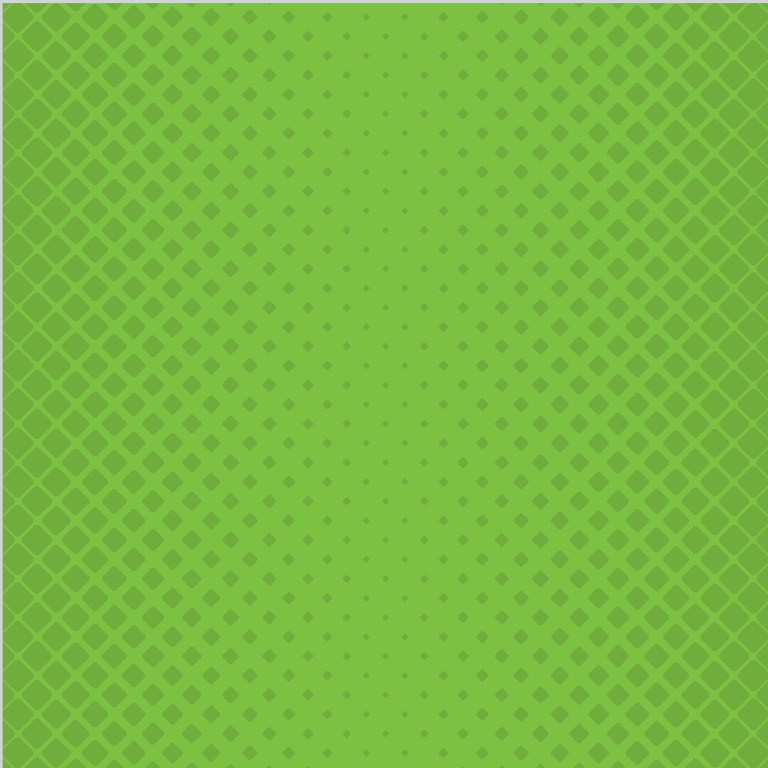
Give the GLSL for this pattern, as a Shadertoy shader.

```glsl
// Green halftone of rounded diamonds that grow from the centre column to the sides.
#define STEP 0.02522                  // distance between neighbouring columns
#define ANCHOR vec2(0.502, 0.9526)    // centre of one diamond in the middle column
#define MIN_HALF 0.092                // smallest half side, in cells
#define BASE_HALF 0.075               // half side extrapolated to the middle
#define GROWTH 0.0200                 // half side gained per column
#define ROUNDING 0.34                 // corner radius relative to half side
#define BORDER vec2(0.0034, 0.0040)   // left and top edge widths
#define LIGHT_GREEN vec3(0.490, 0.755, 0.262)
#define DARK_GREEN vec3(0.438, 0.678, 0.235)
#define EDGE_GREY vec3(0.82, 0.83, 0.83)

float roundedSquare(vec2 p, float halfSide, float radius) {
    vec2 d = abs(p) - halfSide + radius;
    return length(max(d, 0.0)) + min(max(d.x, d.y), 0.0) - radius;
}

// Antialiased coverage of the region where the distance is negative.
float coverage(float dist, float pixel) {
    return clamp(0.5 - dist / pixel, 0.0, 1.0);
}

void mainImage(out vec4 fragColor, in vec2 fragCoord) {
    vec2 uv = fragCoord / iResolution.xy;
    float pixel = 1.0 / min(iResolution.x, iResolution.y);

    // Turn the staggered lattice into a square grid of cells
    vec2 grid = (uv - ANCHOR) / STEP;
    vec2 cells = 0.5 * vec2(grid.x + grid.y, grid.x - grid.y);
    vec2 id = floor(cells + 0.5);
    float column = abs(id.x + id.y);

    // Diamond, sized by its column
    float halfSide = max(MIN_HALF, BASE_HALF + GROWTH * column);
    float dist = roundedSquare(cells - id, halfSide, ROUNDING * halfSide);
    float cellPixel = pixel / (STEP * sqrt(2.0));
    vec3 color = mix(LIGHT_GREEN, DARK_GREEN, coverage(dist, cellPixel));

    // Grey strip along the left and top
    float strip = min(uv.x - BORDER.x, 1.0 - uv.y - BORDER.y);
    color = mix(color, EDGE_GREY, coverage(strip, pixel));

    fragColor = vec4(color, 1.0);
}
```
